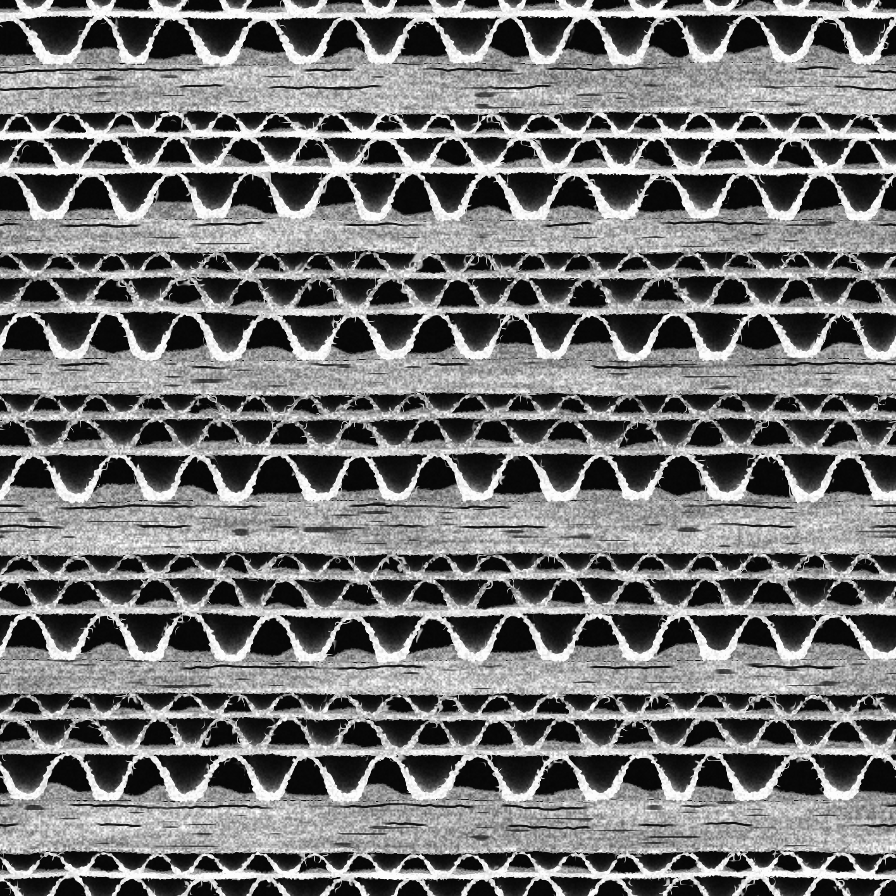
Write a WebGL 2 fragment shader that draws this texture.

```glsl
#version 300 es
precision highp float;
// Stacked sheets of torn corrugated board seen edge-on, in black and white.
// Six bands repeat down the canvas: three rows of flutes (small, medium, large)
// between liners, then a solid slab; tiling value noise adds fibre and wear.
uniform vec2 u_resolution;
out vec4 fragColor;

const float TAU = 6.28318;
const float BLACK = 0.02;
const float SLAB_GREY = 0.68;
const float SLAB_TOP = 0.1215;   // depth at which the slab begins in a band
const float FIRST_BAND = 0.1237; // distance of the first band from the top
// Band starts, closed by 1, and the trough offset of each large row.
const float START[7] = float[7](0.0, 0.1563, 0.3138, 0.4922, 0.6484, 0.8255, 1.0);
const float OFFSET[6] = float[6](0.57, 0.80, 0.88, 0.80, 0.30, 0.67);
const float BRIGHTNESS[6] = float[6](0.97, 0.78, 0.74, 0.78, 0.82, 0.98);

float hash(vec2 p, float seed) {
  vec3 q = fract(vec3(p.xyx + seed * 7.31) * vec3(0.1031, 0.1030, 0.0973));
  q += dot(q, q.yzx + 33.33);
  return fract((q.x + q.y) * q.z);
}

// Value noise with scale cells per canvas, wrapping at the edges.
float noise(vec2 p, vec2 scale, float seed) {
  p *= scale;
  vec2 cell = floor(p), f = fract(p);
  f = f * f * (3.0 - 2.0 * f);
  vec2 a = mod(cell, scale), b = mod(cell + 1.0, scale);
  return mix(mix(hash(a, seed), hash(vec2(b.x, a.y), seed), f.x),
             mix(hash(vec2(a.x, b.y), seed), hash(b, seed), f.x), f.y);
}

float cover(float dist, float aa) {
  return smoothstep(aa, -aa, dist);
}

// Paper brightness: duller paper shows more grain.
float paper(float tone, float grain) {
  return clamp(tone + (grain - 0.5) * mix(0.85, 0.3, smoothstep(0.7, 0.95, tone)), 0.0, 0.99);
}

// One wavy row; p is (x, depth), row is (top, height, count, offset).
float flute(float shade, vec2 p, vec4 row, float tone, float grain, float seed, float aa) {
  float jitter = noise(vec2(p.x, 0.0), vec2(row.z, 1.0), seed) - 0.5;
  float phase = TAU * (row.z * p.x - row.w) + jitter * 1.1;
  float bend = tanh(cos(phase)) / tanh(1.0);
  float curve = row.x + row.y * (0.5 + 0.5 * bend);
  float steep = 0.5 * row.y * TAU * row.z * sin(phase) * 1.31 * (1.0 - 0.58 * bend * bend);
  float dist = abs(p.y - curve) / sqrt(1.0 + steep * steep);

  // Light fading up the inner wall of each trough, stronger on its left.
  float rise = (curve - p.y) / row.y;
  float valley = smoothstep(-0.5, 0.9, bend);
  float lit = 0.5 + 0.9 * noise(p, vec2(40.0, 30.0), seed + 4.0) - 0.25 * sin(phase);
  float glow = 0.95 * exp(-5.5 * max(rise, 0.0)) * valley * lit;
  shade += glow * step(0.0, rise) * step(row.x, p.y) * (0.6 + 0.8 * grain);

  // Torn grey paper lying under the crests.
  float mound = row.y * (0.1 + 0.32 * noise(vec2(p.x, 0.0), vec2(row.z * 3.0, 1.0), seed + 5.0));
  float bottom = row.x + row.y * 1.06;
  float lying = cover(bottom - mound - p.y + 0.004 * (grain - 0.5), aa * 2.0);
  shade = mix(shade, 0.3 + 0.55 * grain, lying * step(rise, 0.0) * step(p.y, bottom));

  // Stray fibres close to the sheet.
  float strand = abs(noise(p, vec2(130.0, 110.0), seed) - 0.5);
  float patchy = smoothstep(0.5, 0.65, noise(p, vec2(34.0, 30.0), seed + 2.0));
  shade = mix(shade, 0.75, smoothstep(0.08, 0.02, strand) * patchy * cover(dist - 0.0075, 0.002));

  // The sheet itself: thin over the crest, heavy and uneven in the trough.
  float uneven = 0.75 + 0.5 * noise(p, vec2(50.0, 40.0), seed + 6.0);
  float halfWidth = (row.y * 0.03 + 0.0011 + row.y * 0.065 * valley * (1.0 - 0.35 * sin(phase))) * uneven;
  float ragged = 0.0034 * (noise(p, vec2(330.0), seed + 3.0) - 0.5);
  float light = tone - 0.22 * (1.0 - valley) * (1.0 - uneven * 0.6);
  return mix(shade, paper(light, grain), cover(dist - halfWidth + ragged, aa));
}

// A thin rough horizontal sheet at signed distance dist.
float liner(float shade, vec2 p, float dist, float halfWidth, float tone, float grain, float aa) {
  float uneven = noise(p, vec2(30.0, 36.0), 31.0);
  float edge = abs(dist) - halfWidth * (0.7 + 0.6 * uneven) + 0.0034 * (grain - 0.5);
  return mix(shade, paper(tone + 0.16 * (uneven - 0.5), grain), cover(edge, aa));
}

// Solid board with streaks and broken dark cracks.
float slab(vec2 p, float depth, float height, float grain, float seed) {
  float streak = noise(p, vec2(24.0, 256.0), 21.0) - 0.5;
  float cloud = noise(p, vec2(7.0, 50.0), 24.0) - 0.5;
  float shade = SLAB_GREY + 0.16 * streak + 0.2 * cloud + 0.55 * (grain - 0.5);
  float bow = 0.005 * (noise(p, vec2(16.0, 6.0), 22.0) - 0.5);
  float rough = 0.0016 * (noise(p, vec2(150.0, 90.0), 25.0) - 0.5);
  float gap = abs(depth - 0.0065 + bow + rough);
  if (height > 0.04) gap = min(gap, abs(depth - height * 0.5 + bow + rough));
  float broken = smoothstep(0.42, 0.62, noise(p, vec2(22.0, 40.0), seed));
  shade *= 1.0 - 0.9 * broken * smoothstep(0.0019, 0.0006, gap);
  return shade * (1.0 - 0.65 * smoothstep(0.17, 0.06, noise(p, vec2(26.0, 290.0), 23.0)));
}

void main() {
  vec2 uv = gl_FragCoord.xy / u_resolution;
  float aa = 0.8 / u_resolution.y;
  vec2 p = vec2(uv.x, fract(1.0 - uv.y - FIRST_BAND));
  float grain = 0.65 * noise(p, vec2(520.0), 1.0) + 0.35 * noise(p, vec2(190.0, 300.0), 2.0);
  float sag = noise(p, vec2(10.0, 18.0), 3.0) + 0.4 * noise(p, vec2(60.0, 40.0), 4.0);
  float y = fract(p.y + 0.0038 * (sag - 0.7));

  // Find the band and the depth inside it.
  int band = 0;
  for (int i = 1; i < 6; i++) if (y >= START[i]) band = i;
  float depth = y - START[band], height = START[band + 1] - START[band];
  float tone = BRIGHTNESS[band], seed = float(band) * 9.0 + 10.0;
  vec2 q = vec2(p.x, depth);

  // Flute rows from small to large, then the liners between them.
  float shade = BLACK + 0.02 * grain;
  vec2 shift = vec2(hash(vec2(seed), 1.0), hash(vec2(seed), 2.0));
  shade = flute(shade, q, vec4(0.0045, 0.0210, 17.0, shift.x), tone, grain, seed, aa);
  shade = flute(shade, q, vec4(0.0310, 0.0330, 13.0, shift.y), tone, grain, seed + 1.0, aa);
  shade = flute(shade, q, vec4(0.0705, 0.0480, 11.0, OFFSET[band]), 0.98, grain, seed + 2.0, aa);
  shade = liner(shade, p, depth - 0.0280, 0.0030, tone, grain, aa);
  shade = liner(shade, p, depth - 0.0672, 0.0032, mix(tone, 0.95, 0.4), grain, aa);

  // Slab with a ragged top, and the rough edge where the next band begins.
  float body = slab(p, depth - SLAB_TOP, height - SLAB_TOP, grain, seed);
  shade = mix(shade, body, cover(SLAB_TOP - depth + 0.003 * (grain - 0.5), aa));
  shade = liner(shade, p, min(depth, height - depth), 0.0028, 0.76, grain, aa);
  fragColor = vec4(vec3(clamp(shade, 0.0, 1.0)), 1.0);
}
```
